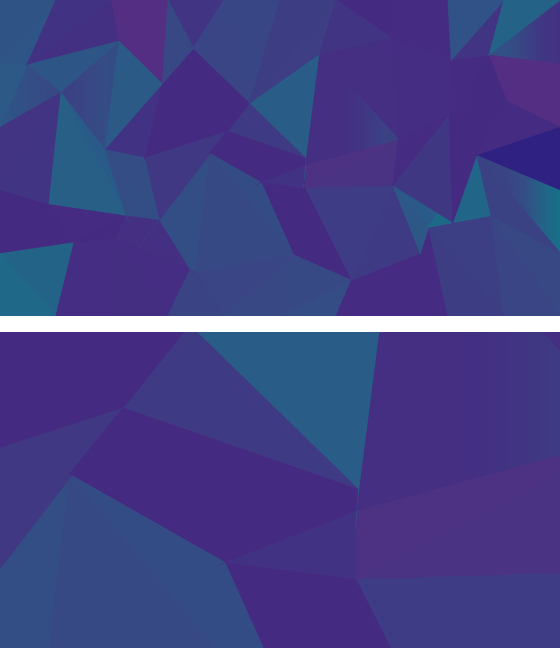
Top: the whole. Bottom: its middle third, enlarged.
Write a WebGL 1 fragment shader that draws this background.

```glsl
precision highp float;
// Low-poly backdrop: a grid of quads with strongly jittered corners, each split
// into two triangles that are tinted from violet to teal. Most facets are flat,
// a few fade sideways. Overlapping facets are layered in a fixed order.
uniform vec2 u_resolution;

const vec2 GRID = vec2(10.0, 5.0);

float hash(vec2 p) {
  vec3 q = fract(p.xyx * 0.1031);
  q += dot(q, q.yzx + 33.33);
  return fract((q.x + q.y) * q.z);
}

// Grid corner, displaced unless it lies on the canvas border
vec2 corner(vec2 id) {
  vec2 jitter = vec2(hash(id + 17.3), hash(id + 71.9)) - 0.5;
  vec2 inner = step(0.5, id) * step(id, GRID - 0.5);
  return id + vec2(1.1, 1.25) * jitter * inner.x * inner.y;
}

// Signed distance to the line a-b, positive on its right
float edgeDistance(vec2 p, vec2 a, vec2 b) {
  vec2 along = normalize(b - a);
  return dot(p - a, vec2(along.y, -along.x));
}

// Distance to a triangle of either winding, negative inside
float triangleDistance(vec2 p, vec2 a, vec2 b, vec2 c) {
  float winding = edgeDistance(c, a, b) > 0.0 ? -1.0 : 1.0;
  return max(max(winding * edgeDistance(p, a, b),
                 winding * edgeDistance(p, b, c)),
             winding * edgeDistance(p, c, a));
}

// Tone 0..1 runs from violet to teal, weighted towards violet
vec3 palette(float tone) {
  float k = pow(tone, 2.4);
  vec3 color = mix(vec3(0.272, 0.165, 0.51), vec3(0.10, 0.43, 0.535), k);
  color.r += 0.08 * k * (1.0 - k);
  return color;
}

vec3 facetColor(vec2 cell, float side, vec2 local) {
  vec2 seed = cell + side * 37.0;

  // A triangle wave over the grid keeps tones evenly shared and loosely grouped
  float phase = dot(cell, vec2(0.2, 0.27)) + 0.33 * hash(cell + 5.1);

  // A quarter of the quads have two clearly different facets
  float contrast = hash(cell + 9.7) > 0.75 ? 0.5 : 0.04;
  phase += side * contrast * (hash(seed + 3.3) - 0.5);
  float tone = abs(fract(phase) * 2.0 - 1.0);

  // Some facets fade sideways into another tone
  float fades = step(0.84, hash(seed + 23.1));
  float faded = clamp(tone + hash(seed + 41.7) - 0.5, 0.0, 1.0);
  tone = mix(tone, faded, fades * smoothstep(0.0, 1.0, local.x));
  vec3 color = palette(tone);

  // Occasional plum quads and deep indigo facets among the violets
  float violet = 1.0 - smoothstep(0.4, 0.65, tone);
  float plum = step(0.84, hash(cell + 57.3));
  color = mix(color, vec3(0.33, 0.18, 0.51), violet * plum);
  return mix(color, vec3(0.18, 0.13, 0.505), violet * step(hash(seed + 12.7), 0.04));
}

void main() {
  vec2 uv = gl_FragCoord.xy / u_resolution;
  vec2 home = floor(uv * GRID);
  vec2 toCanvas = vec2(u_resolution.x / u_resolution.y, 1.0) / GRID;
  vec2 p = uv * GRID * toCanvas;
  float pixel = 1.0 / u_resolution.y;
  vec3 color = palette(0.2);

  for (int y = -1; y <= 1; y++) {
    for (int x = -1; x <= 1; x++) {
      vec2 cell = home + vec2(float(x), float(y));
      vec2 inGrid = step(0.0, cell) * step(cell, GRID - 1.0);

      // The diagonal a-c runs up to the right or, when turned, to the left
      float turn = step(0.5, hash(cell + 83.9));
      vec2 a = corner(cell + vec2(turn, 0.0)) * toCanvas;
      vec2 b = corner(cell + vec2(1.0, turn)) * toCanvas;
      vec2 c = corner(cell + vec2(1.0 - turn, 1.0)) * toCanvas;
      vec2 d = corner(cell + vec2(0.0, 1.0 - turn)) * toCanvas;

      // Facets fade just outside their edges, so neighbours leave no seam
      vec2 local = uv * GRID - cell;
      float first = clamp(1.0 - triangleDistance(p, a, b, c) / pixel, 0.0, 1.0);
      float second = clamp(1.0 - triangleDistance(p, a, c, d) / pixel, 0.0, 1.0);
      float visible = inGrid.x * inGrid.y;
      color = mix(color, facetColor(cell, 0.0, local), first * visible);
      color = mix(color, facetColor(cell, 1.0, local), second * visible);
    }
  }
  gl_FragColor = vec4(color, 1.0);
}
```
